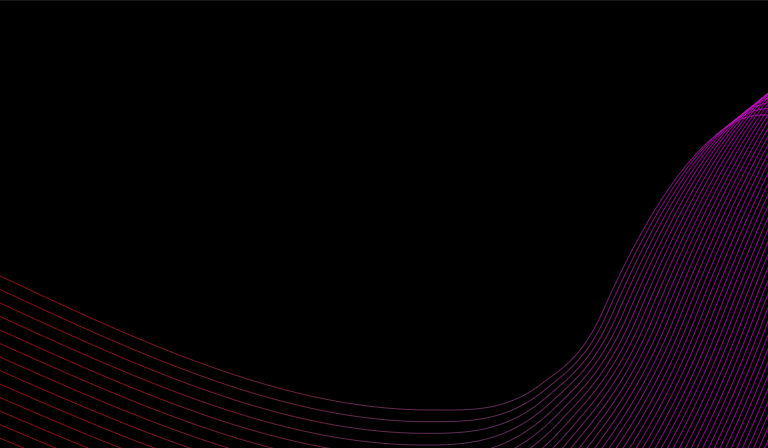
A Shadertoy shader for this background:

```glsl
// Fine red to magenta lines sweeping through a valley and up a crest on black.

// All lengths are in canvas widths.
const int LINE_COUNT = 48;
const float LINE_WIDTH = 0.00085;
const float FAN_START = 0.56;      // lines begin to spread sideways here
const float CREST_X = 0.957;
const float FAN_STRETCH = 0.0295;  // sideways growth per line
const float LEFT_DROP = 0.0176;    // downward step per line
const float VALLEY_DROP = 0.0152;
const float CREST_RISE = 0.0091;   // upward step per line
const float BORDER_WIDTH = 0.0013;

const vec3 RED = vec3(0.80, 0.09, 0.11);
const vec3 MAUVE = vec3(0.56, 0.27, 0.50);
const vec3 MAGENTA = vec3(0.84, 0.04, 0.83);
const vec3 BORDER_GREY = vec3(0.17);

// Knots of the leading line: x, height, slope.
const int KNOT_COUNT = 6;
const vec3 KNOTS[KNOT_COUNT] = vec3[KNOT_COUNT](
    vec3(0.0, 0.224, -0.47), vec3(0.56, 0.0495, 0.0),
    vec3(0.703, 0.082, 0.75), vec3(0.785, 0.1784, 2.25),
    vec3(0.957, 0.4245, 0.55), vec3(1.0, 0.4336, 0.0));

// Cubic Hermite curve through the knots.
float leadHeight(float x) {
    int i = 0;
    while (i < KNOT_COUNT - 2 && x > KNOTS[i + 1].x) i++;
    vec3 a = KNOTS[i], b = KNOTS[i + 1];
    float span = b.x - a.x;
    float t = (x - a.x) / span;
    float u = 1.0 - t;
    return mix(a.y, b.y, t * t * (3.0 - 2.0 * t))
        + span * t * u * (a.z * u - b.z * t);
}

// Height of line k: the leading line, stretched sideways and stepped.
float lineHeight(float x, float k) {
    float source = x;
    if (x > FAN_START)
        source = FAN_START + (x - FAN_START) / (1.0 + k * FAN_STRETCH);
    float drop = mix(LEFT_DROP, VALLEY_DROP, clamp(source / FAN_START, 0.0, 1.0));
    float step_ = mix(-drop, CREST_RISE, smoothstep(FAN_START, CREST_X, source));
    return leadHeight(source) + k * step_;
}

// Share of a pixel covered by a stroke at the given distance.
float strokeCoverage(float dist, float width, float pixel) {
    float blur = max(pixel, width);
    return min(width / pixel, 1.0) * clamp(1.0 - dist / blur, 0.0, 1.0);
}

void mainImage(out vec4 fragColor, in vec2 fragCoord) {
    float pixel = 1.0 / iResolution.x;
    vec2 p = fragCoord * pixel;
    float top = iResolution.y * pixel;

    // Lines: vertical gap turned into true distance by the local slope
    float uncovered = 1.0;
    float h = 0.5 * pixel;
    for (int i = 0; i < LINE_COUNT; i++) {
        float k = float(i);
        float before = lineHeight(p.x - h, k);
        float after = lineHeight(p.x + h, k);
        float slope = (after - before) / (2.0 * h);
        float dist = abs(p.y - 0.5 * (before + after)) / sqrt(1.0 + slope * slope);
        uncovered *= 1.0 - strokeCoverage(dist, LINE_WIDTH, pixel);
    }

    // Colour along the lines
    vec3 tint = mix(RED, MAUVE, smoothstep(0.0, 0.62, p.x));
    tint = mix(tint, MAGENTA, smoothstep(0.62, 1.0, p.x));
    vec3 color = tint * (1.0 - uncovered);

    // Faint rule along the top edge
    color += BORDER_GREY * strokeCoverage(top - p.y, BORDER_WIDTH, pixel);

    fragColor = vec4(color, 1.0);
}
```
